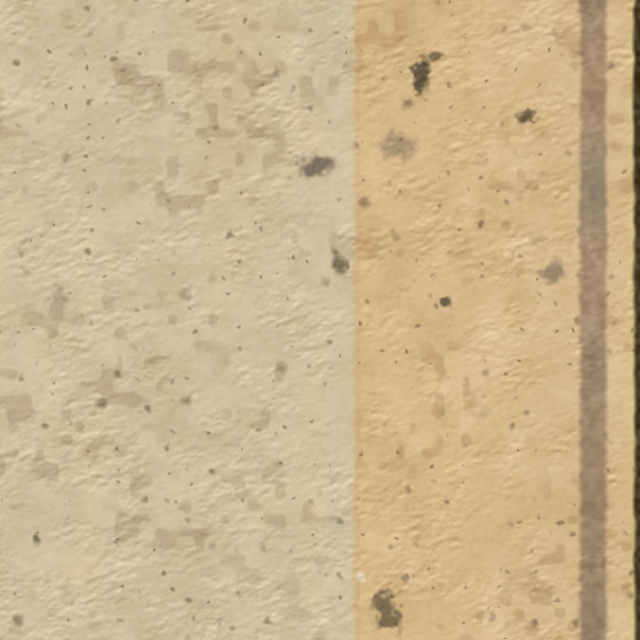
This texture is drawn by a Shadertoy shader. Its source:

```glsl
#define SEAM_X 0.553
#define STRIPE_X 0.927
#define STRIPE_HALF 0.0205
#define EDGE_X 0.991
#define RELIEF 0.13
#define MOTTLE 0.085
#define SPECK_DENSITY 0.17
#define PALE vec3(0.808, 0.748, 0.620)
#define WARM vec3(0.832, 0.715, 0.528)
#define STRIPE_INK vec3(0.605, 0.520, 0.420)
#define CHARCOAL vec3(0.31, 0.27, 0.20)

float hash(vec2 p) {
    vec3 q = fract(vec3(p.xyx) * 0.1031);
    q += dot(q, q.yzx + 33.33);
    return fract((q.x + q.y) * q.z);
}

float noise(vec2 p) {
    vec2 cell = floor(p), f = fract(p);
    f = f * f * (3.0 - 2.0 * f);
    float low = mix(hash(cell), hash(cell + vec2(1, 0)), f.x);
    float high = mix(hash(cell + vec2(0, 1)), hash(cell + vec2(1, 1)), f.x);
    return mix(low, high, f.y);
}

float fbm(vec2 p) {
    float sum = 0.0, amp = 0.5;
    for (int i = 0; i < 4; i++) {
        sum += amp * noise(p);
        p = mat2(0.8, 0.6, -0.6, 0.8) * p * 2.03 + 17.3;
        amp *= 0.5;
    }
    return sum / 0.9375;
}

mat2 rotation(float a) {
    return mat2(cos(a), sin(a), -sin(a), cos(a));
}

// Height of the short paper fibres, crossing at two shallow angles
float fibres(vec2 p) {
    vec2 rising = rotation(-0.35) * p;
    vec2 falling = rotation(0.15) * p + 5.0;
    return 0.5 * noise(rising * vec2(60, 135)) + 0.3 * noise(falling * vec2(75, 150))
         + 0.3 * noise(rising * vec2(130, 230) + 40.0);
}

// Ragged elliptical inclusion, 1 inside and 0 outside
float blot(vec2 p, vec2 centre, vec2 radius, float angle) {
    vec2 d = rotation(-angle) * (p - centre) / radius;
    float ragged = 0.8 * (noise(p * 75.0) - 0.5) + 0.5 * (noise(p * 160.0) - 0.5);
    return 1.0 - smoothstep(0.4, 1.3, length(d) + ragged);
}

// Small scattered grains, one candidate in each jittered cell
float specks(vec2 p) {
    float cover = 0.0;
    vec2 bent = p + 0.006 * vec2(noise(p * 110.0), noise(p * 110.0 + 60.0));
    for (int i = 0; i < 3; i++) {
        float scale = 15.0 + 11.0 * float(i);
        vec2 q = bent * scale + 31.7 * float(i);
        vec2 cell = floor(q);
        vec2 centre = 0.3 + 0.4 * vec2(hash(cell + 3.1), hash(cell + 8.7));
        float radius = mix(0.07, 0.14, hash(cell + 5.3));
        float present = step(hash(cell), SPECK_DENSITY);
        float grain = 1.0 - smoothstep(0.2, 1.6, length(fract(q) - centre) / radius);
        cover = max(cover, grain * present * mix(0.1, 0.5, hash(cell + 12.9)));
    }
    return cover;
}

void mainImage(out vec4 fragColor, in vec2 fragCoord) {
    vec2 uv = fragCoord / iResolution.xy;
    float px = 1.0 / iResolution.y;
    float wobble = noise(vec2(uv.y * 55.0, 2.0)) - 0.5;
    float broad = fbm(uv * vec2(8, 5) + 4.0) - 0.5;
    float cloudy = fbm(uv * 26.0 + 9.0) - 0.5;

    // Two paper tones meeting at a soft vertical seam
    float seam = uv.x - SEAM_X - 0.005 * wobble - 0.004 * (uv.y - 0.5);
    vec3 pale = PALE;
    float warmBand = exp(-pow((uv.x - 0.36) / 0.07, 2.0)) * smoothstep(0.35, 1.0, uv.y);
    pale = mix(pale, WARM, 0.3 * warmBand + 0.8 * max(broad + 0.5 * cloudy, 0.0));
    float halo = exp(-pow((seam + 0.018) / 0.022, 2.0)) * noise(uv * vec2(30, 14));
    pale += vec3(-0.012, 0.004, 0.018) * halo;
    vec3 warm = WARM + vec3(0.0, 0.010, 0.022) * smoothstep(0.65, 0.9, uv.x);
    warm -= vec3(0.025, 0.035, 0.035) * exp(-pow((seam - 0.004) / 0.006, 2.0));
    vec3 col = mix(pale, warm, smoothstep(-0.007 - px, 0.007 + px, seam));
    col += MOTTLE * (0.7 * broad + cloudy) * vec3(0.8, 1.0, 1.25);

    // Faint stains gathered in clusters
    float stain = smoothstep(0.60, 0.82, noise(uv * 48.0 + 7.0));
    stain *= smoothstep(0.35, 0.75, noise(uv * 10.0 + 20.0));
    col -= vec3(0.07, 0.08, 0.075) * stain;

    // Printed stripe with worn sides
    float fray = 0.004 * (noise(uv * vec2(20, 85)) - 0.5);
    float stripeDist = abs(uv.x - STRIPE_X) - STRIPE_HALF + fray;
    float stripe = 1.0 - smoothstep(-0.004 - px, 0.004 + px, stripeDist);
    vec3 ink = STRIPE_INK + vec3(0.16, 0.14, 0.12) * cloudy;
    ink += 0.08 * (noise(uv * 95.0) - 0.5);
    ink += vec3(0.04, 0.0, -0.03) * (noise(vec2(3.0, uv.y * 7.0)) - 0.5);
    col = mix(col, ink, 0.95 * stripe);

    // Grains and larger charcoal inclusions
    col = mix(col, CHARCOAL, specks(uv) * (1.0 - 0.8 * stripe));
    float dark = 0.85 * blot(uv, vec2(0.660, 0.888), vec2(0.014, 0.034), -0.12);
    dark = max(dark, 0.65 * blot(uv, vec2(0.678, 0.913), vec2(0.017, 0.007), 0.1));
    dark = max(dark, 0.75 * blot(uv, vec2(0.820, 0.818), vec2(0.014, 0.010), 0.3));
    dark = max(dark, 0.65 * blot(uv, vec2(0.531, 0.587), vec2(0.011, 0.023), 0.3));
    dark = max(dark, 0.65 * blot(uv, vec2(0.602, 0.045), vec2(0.020, 0.031), 0.3));
    dark = max(dark, 0.75 * blot(uv, vec2(0.056, 0.158), vec2(0.008, 0.010), 0.0));
    dark = max(dark, 0.75 * blot(uv, vec2(0.695, 0.527), vec2(0.008), 0.0));
    col = mix(col, CHARCOAL, dark);
    float grey = 0.80 * blot(uv, vec2(0.496, 0.741), vec2(0.028, 0.018), 0.4);
    grey = max(grey, 0.42 * blot(uv, vec2(0.622, 0.772), vec2(0.024, 0.020), 0.2));
    grey = max(grey, 0.55 * blot(uv, vec2(0.862, 0.576), vec2(0.019, 0.021), 0.0));
    grey = max(grey, 0.28 * blot(uv, vec2(0.091, 0.525), vec2(0.015, 0.037), 0.0));
    col = mix(col, vec3(0.42, 0.37, 0.32), grey);
    col = mix(col, vec3(0.94, 0.90, 0.82), 0.7 * blot(uv, vec2(0.563, 0.098), vec2(0.009), 0.0));

    // Patchy fibre relief lit from above
    float relief = fibres(uv) - fibres(uv + vec2(-0.002, 0.004));
    float patchy = 0.3 + 1.1 * smoothstep(0.25, 0.85, noise(uv * 24.0));
    col += RELIEF * relief * patchy * (1.0 - 0.4 * stripe);
    col += 0.025 * (noise(uv * 170.0) - 0.5);

    // Shadowed gap beyond the frayed right edge
    float edge = uv.x - EDGE_X - 0.004 * wobble;
    col += vec3(0.0, 0.015, -0.03) * exp(-pow((edge + 0.005) / 0.004, 2.0));
    vec3 gap = vec3(0.27, 0.225, 0.145) + 0.16 * (noise(uv * 120.0) - 0.5);
    col = mix(col, gap, smoothstep(-0.003 - px, 0.003 + px, edge));
    fragColor = vec4(clamp(col, 0.0, 1.0), 1.0);
}
```
